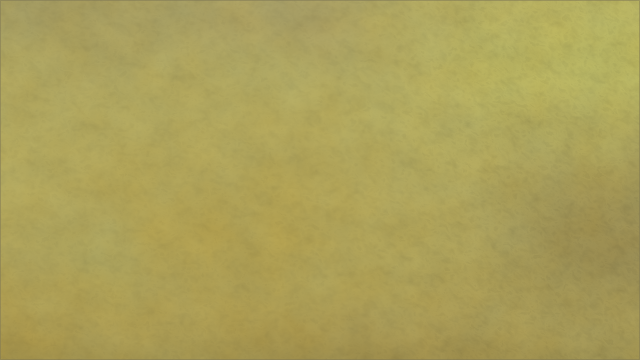
This texture is drawn by a WebGL 1 fragment shader. Its source:

```glsl
precision highp float;
uniform vec2 u_resolution;

vec2 gradientAt(vec2 cell) {
  vec3 q = fract(vec3(cell.xyx) * vec3(0.1031, 0.1030, 0.0973));
  q += dot(q, q.yzx + 33.33);
  float angle = 6.2832 * fract((q.x + q.y) * q.z);
  return vec2(cos(angle), sin(angle));
}

float gradientNoise(vec2 p) {
  vec2 i = floor(p), f = fract(p);
  vec2 w = f * f * f * (f * (f * 6.0 - 15.0) + 10.0);
  float a = dot(gradientAt(i), f);
  float b = dot(gradientAt(i + vec2(1.0, 0.0)), f - vec2(1.0, 0.0));
  float c = dot(gradientAt(i + vec2(0.0, 1.0)), f - vec2(0.0, 1.0));
  float d = dot(gradientAt(i + 1.0), f - 1.0);
  return mix(mix(a, b, w.x), mix(c, d, w.x), w.y);
}

// Octaves keep their axes so that stretched grain stays stretched
float fbm(vec2 p) {
  float sum = 0.0, amplitude = 0.7;
  for (int i = 0; i < 4; i++) {
    sum += amplitude * gradientNoise(p);
    p = 1.93 * p + vec2(17.3, 8.7);
    amplitude *= 0.6;
  }
  return sum;
}

// Soft elliptical stain, 1 at its centre
float stain(vec2 p, vec2 centre, vec2 radius) {
  vec2 d = (p - centre) / radius;
  return exp(-dot(d, d));
}

void main() {
  vec2 p = gl_FragCoord.xy / u_resolution.y;
  float aspect = u_resolution.x / u_resolution.y;
  vec2 uv = vec2(p.x / aspect, p.y);

  // Broad washes with wandering outlines
  vec2 s = uv + 0.1 * vec2(fbm(p * 3.0), fbm(p * 3.0 + 41.0));
  vec3 color = vec3(0.695, 0.66, 0.375);
  color = mix(color, vec3(0.685, 0.615, 0.31), 0.8 * stain(s, vec2(0.36, 0.32), vec2(0.27, 0.3)));
  color = mix(color, vec3(0.66, 0.575, 0.28), 0.7 * stain(s, vec2(0.0, 0.08), vec2(0.25, 0.2)));
  color = mix(color, vec3(0.635, 0.555, 0.29), 0.7 * stain(s, vec2(0.62, 0.0), vec2(0.38, 0.18)));
  color = mix(color, vec3(0.665, 0.645, 0.38), 0.65 * stain(s, vec2(0.15, 0.27), vec2(0.08, 0.1)));
  color = mix(color, vec3(0.625, 0.585, 0.365), 0.8 * stain(s, vec2(0.08, 1.02), vec2(0.25, 0.2)));
  color = mix(color, vec3(0.65, 0.61, 0.4), 0.75 * stain(s, vec2(0.46, 1.02), vec2(0.2, 0.17)));
  color = mix(color, vec3(0.73, 0.72, 0.38), 0.85 * stain(s, vec2(0.95, 0.82), vec2(0.27, 0.26)));
  color = mix(color, vec3(0.585, 0.53, 0.31), 0.85 * stain(s, vec2(1.0, 0.33), vec2(0.24, 0.28)));

  // Rounded blotches, with steeper strokes falling to the right on that side
  vec2 ragged = p + 0.008 * vec2(gradientNoise(p * 38.0), gradientNoise(p * 38.0 + 9.0));
  vec2 level = mat2(0.98, 0.2, -0.2, 0.98) * ragged;
  vec2 slanted = mat2(0.82, 0.57, -0.57, 0.82) * ragged;
  float rightward = smoothstep(0.3, 0.8, uv.x);
  float mottle = fbm(p * vec2(8.0, 10.0) + 5.0);
  float patches = fbm(level * vec2(20.0, 27.0) + 31.0);
  float grain = mix(fbm(level * vec2(46.0, 62.0) + 63.0), fbm(slanted * vec2(38.0, 66.0) + 23.0), rightward);
  float flecks = smoothstep(0.1, 0.5, 0.7 * patches + 0.65 * grain);
  float roughness = mix(0.9, 1.35, rightward);
  color *= 1.0 + 0.055 * mottle + roughness * (0.05 * patches + 0.045 * grain - 0.055 * flecks);
  color += vec3(-0.012, 0.006, 0.03) * fbm(p * 7.0 + 70.0);

  // Shaded lower rim and hairline outline
  color *= 1.0 - 0.05 * smoothstep(0.08, 0.0, p.y);
  vec2 inset = min(p, vec2(aspect, 1.0) - p);
  float edge = min(inset.x, inset.y);
  color = mix(color, vec3(0.5, 0.47, 0.33), 0.55 * (1.0 - smoothstep(0.001, 0.004, edge)));
  gl_FragColor = vec4(color, 1.0);
}
```
